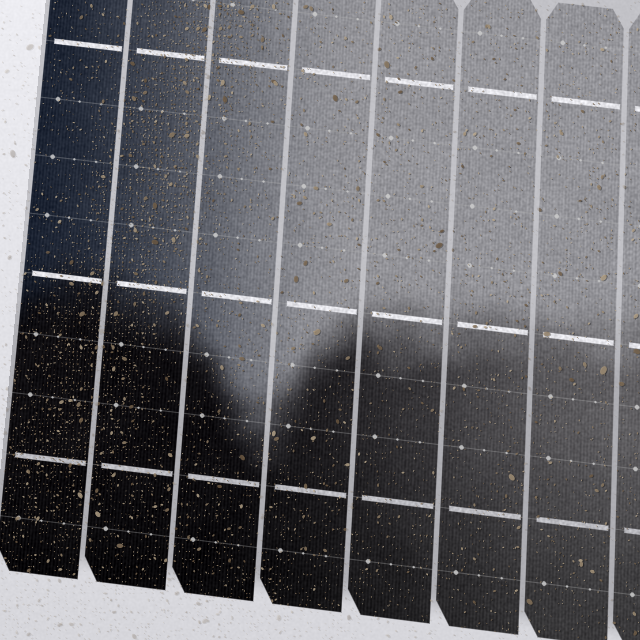
Give the GLSL for this texture, as a Shadertoy shader.

```glsl
// Dusty solar panel seen at a slant: tall dark cells split by pale gaps and crossed
// by ribbons. A skewed (column, row) frame places every part; gradient noise and
// hashed grains add a cloudy reflection, fine grit and sand.

const float TOP_ROW = -1.7;
const float BOTTOM_ROW = 8.85;

vec4 hash4(vec2 p) {
    vec4 q = fract(p.xyxy * vec4(0.1031, 0.1030, 0.0973, 0.1099));
    q += dot(q, q.wzxy + 33.33);
    return fract((q.xxyz + q.yzzw) * q.zywx);
}

float cornerSlope(vec2 id, vec2 offset) {
    float angle = 6.2832 * hash4(id).x;
    return dot(vec2(cos(angle), sin(angle)), offset);
}

float gradientNoise(vec2 p) {
    vec2 i = floor(p), f = fract(p);
    vec2 w = f * f * f * (f * (f * 6.0 - 15.0) + 10.0);
    vec2 e = vec2(1.0, 0.0);
    float low = mix(cornerSlope(i, f), cornerSlope(i + e, f - e), w.x);
    float high = mix(cornerSlope(i + e.yx, f - e.yx), cornerSlope(i + 1.0, f - 1.0), w.x);
    return mix(low, high, w.y);
}

float bell(float x, float width) {
    return exp(-x * x / (width * width));
}

float cover(float dist, float aa) {
    return 1.0 - smoothstep(-aa, aa, dist);
}

// Column and row coordinates; whole numbers fall on gaps and ribbons
vec2 panelFrame(vec2 p) {
    float column = (p.x - 0.0742 + 0.0964 * p.y) / (0.1294 + 0.0099 * p.y);
    float depth = p.y - (0.114 + 0.012 * p.y) * p.x - 0.056;
    float row = (sqrt(0.00796 + 0.00234 * max(depth, -1.0)) - 0.0892) / 0.00117;
    return vec2(column, row);
}

// Bright sky above a ragged edge, dim ground below
float skyAmount(vec2 p) {
    float edge = 0.5 + 0.15 * bell(p.x - 0.41, 0.09) - 0.06 * bell(p.x - 0.1, 0.15);
    edge += 0.05 * gradientNoise(p * 6.0) + 0.03 * gradientNoise(p * 17.0);
    return 1.0 - smoothstep(-0.06, 0.09, p.y - edge);
}

vec3 glassColor(vec2 p, float sky) {
    vec3 above = mix(vec3(0.10, 0.13, 0.19), vec3(0.58, 0.58, 0.60), smoothstep(0.02, 0.58, p.x));
    vec3 below = mix(vec3(0.045, 0.04, 0.05), vec3(0.33, 0.325, 0.335), smoothstep(0.3, 1.0, p.x));
    below *= 1.15 - 0.45 * smoothstep(0.6, 1.0, p.y);
    return mix(below, above, sky);
}

// Positive inside a cell; corners are clipped, only on the left at the bottom
float cellDistance(vec2 frame, float f, float width) {
    float side = min(f, 1.0 - f);
    float fromTop = frame.y - TOP_ROW, fromBottom = BOTTOM_ROW - frame.y;
    float d = min(side * width - 0.0042, 0.09 * min(fromTop, fromBottom));
    d = min(d, 0.0195 * (f / 0.19 + fromBottom / 0.45 - 1.0));
    d = min(d, 0.0195 * (side / 0.17 + fromTop / 0.4 - 1.0));
    return min(d, frame.x * width);
}

float dustDensity(vec2 p) {
    float drift = bell(p.x - 0.33 + 0.32 * p.y, 0.1) * (1.0 - smoothstep(0.5, 0.95, p.y));
    float lowerLeft = smoothstep(0.5, 0.8, p.y) * (1.0 - smoothstep(0.3, 0.7, p.x));
    return 0.13 + 0.5 * drift + 0.15 * lowerLeft;
}

// One turned oval grain per grid square: x = coverage, y = random tone
vec2 grains(vec2 p, float count, float amount, float seed, float aa) {
    vec2 id = floor(p * count);
    vec4 r = hash4(id + seed);
    vec2 d = fract(p * count) - mix(vec2(0.28), vec2(0.72), r.xy);
    float turn = 6.2832 * r.z;
    d = mat2(cos(turn), sin(turn), -sin(turn), cos(turn)) * d * vec2(1.0, 1.5);
    float radius = mix(0.12, 0.27, r.x * r.y);
    float present = step(r.w, amount * dustDensity((id + 0.5) / count));
    return vec2(present * cover((length(d) - radius) / count, aa), fract(r.z * 7.0 + r.x));
}

void mainImage(out vec4 fragColor, in vec2 fragCoord) {
    vec2 p = fragCoord / iResolution.xy;
    p.y = 1.0 - p.y;
    float aa = 0.8 / iResolution.y;
    vec2 frame = panelFrame(p);
    float f = fract(frame.x);
    float width = 0.1294 + 0.0099 * p.y, height = 0.0892 + 0.00117 * frame.y;
    float sky = skyAmount(p);

    // Glass with fine conductor lines and grit
    vec3 color = glassColor(p, sky);
    float grit = gradientNoise(p * 230.0) + 0.6 * gradientNoise(p * 110.0 + 9.0);
    color += 0.02 * sin(6.2832 * 26.0 * f) + 0.09 * grit * (0.35 + color.r);
    color += 0.025 * gradientNoise(p * 14.0);

    // Thin ribbons with solder pads
    float rowOffset = (fract(frame.y + 0.5) - 0.5) * height;
    color = mix(color, vec3(0.68), 0.4 * cover(abs(rowOffset) - 0.0007, aa));
    for (int k = 0; k < 3; k++) {
        vec2 d = abs(vec2((f - 0.24 - 0.26 * float(k)) * width, rowOffset));
        float size = k == 0 ? 0.0036 : 0.0018;
        color = mix(color, vec3(0.8), 0.85 * cover(max(max(d.x, d.y), 0.75 * (d.x + d.y)) - size, aa));
    }

    // Pale backing around and between cells
    float border = max(smoothstep(8.3, 8.8, frame.y), step(frame.x, -0.02));
    vec3 backing = mix(vec3(0.68, 0.68, 0.7) + 0.08 * sky, vec3(0.93, 0.93, 0.95) - 0.09 * p.y, border);
    float cell = 1.0 - cover(cellDistance(frame, f, width), aa);
    color = mix(backing + 0.02 * grit, color, cell);

    // Bold ribbons, broken at every gap
    vec3 toBold = abs(frame.y - vec3(0.0, 4.0, 7.0)) * height;
    float bold = max(min(min(toBold.x, toBold.y), toBold.z) - 0.0041, (abs(f - 0.54) - 0.41) * width);
    vec3 silver = vec3(0.9, 0.9, 0.92) - 0.16 * smoothstep(5.0, 7.0, frame.y) + 0.12 * grit;
    color = mix(color, silver, cover(bold, aa) * step(0.0, frame.x));

    // Sand, from fine and plentiful to coarse and rare, each grain with a shadow
    for (int k = 0; k < 4; k++) {
        float layer = float(k);
        float count = 170.0 * exp2(-0.75 * layer), amount = 1.1 - 0.27 * layer;
        float shadow = grains(p - vec2(0.0015, 0.001), count, amount, 31.0 * layer, aa).x;
        vec2 grain = grains(p, count, amount, 31.0 * layer, aa);
        vec3 sand = mix(vec3(0.42, 0.34, 0.25), vec3(0.76, 0.69, 0.58), grain.y);
        float strength = mix(0.2, 0.8, cell);
        color *= 1.0 - 0.4 * strength * shadow;
        color = mix(color, sand, strength * grain.x);
    }
    fragColor = vec4(clamp(color, 0.0, 1.0), 1.0);
}
```
